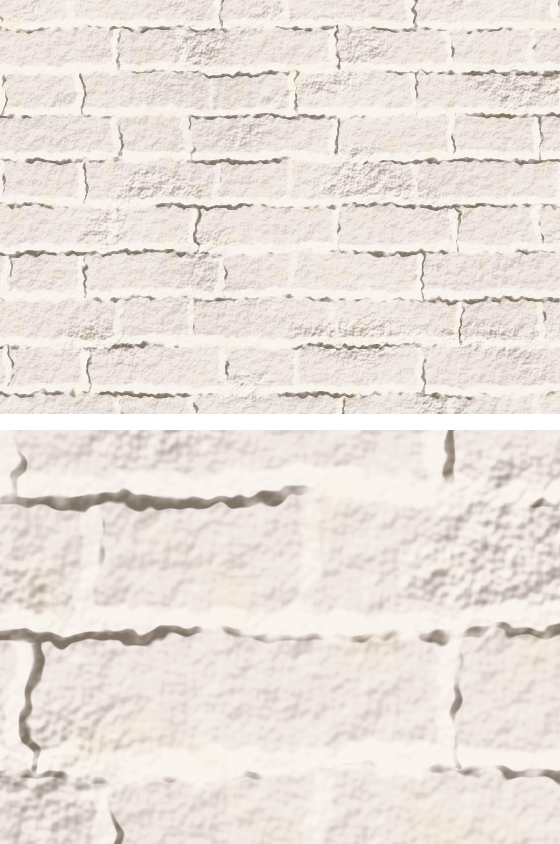
Top, the full canvas; bottom, a detail of the centre.
Give the GLSL for this texture, as a Shadertoy shader.

```glsl
// Whitewashed brick wall: about nine wavy courses of long and short bricks.
// Pale paint ridges follow the joints, with broken shadows below and to the
// right of them; embossed gradient noise gives the rough plaster surface.

const vec3 PAINT  = vec3(0.975, 0.955, 0.935);
const vec3 FACE   = vec3(0.940, 0.900, 0.885);
const vec3 SHADOW = vec3(0.500, 0.455, 0.405);

const float ASPECT       = 0.738;   // wall height in wall widths
const float FIRST_BED    = 0.067;   // top bed joint, measured from the top
const float COURSES      = 9.583;   // courses per height at the top
const float COURSE_GROW  = 0.603;   // courses get taller towards the bottom
const float COURSE_SIZE  = 0.0815;  // mean course height in wall widths
const float JOINT_DRIFT  = 0.002;   // sideways shift per course
const float JOINT_JITTER = 0.012;
const float RELIEF_STEP  = 0.0025;
const float RELIEF_GAIN  = 0.75;
const vec2  LIGHT_DIR    = vec2(-0.5, 0.86);

// Head joint positions across the wall for alternating courses
const float EVEN_JOINTS[5] = float[5](0.205, 0.335, 0.592, 0.803, 0.955);
const float ODD_JOINTS[5]  = float[5](0.0, 0.138, 0.388, 0.520, 0.738);

float hash(vec2 p) {
    vec3 q = fract(vec3(p.xyx) * 0.1031);
    q += dot(q, q.yzx + 33.33);
    return fract((q.x + q.y) * q.z);
}

float cornerSlope(vec2 cell, vec2 offset) {
    float angle = 6.28318 * hash(cell + 57.0);
    return dot(vec2(cos(angle), sin(angle)), offset);
}

// Gradient noise, roughly -0.6 to 0.6
float noise(vec2 p) {
    vec2 i = floor(p), f = fract(p);
    vec2 u = f * f * f * (f * (f * 6.0 - 15.0) + 10.0);
    vec2 e = vec2(1.0, 0.0);
    return mix(mix(cornerSlope(i, f), cornerSlope(i + e, f - e), u.x),
               mix(cornerSlope(i + e.yx, f - e.yx), cornerSlope(i + 1.0, f - 1.0), u.x), u.y);
}

// Plaster height
float relief(vec2 p) {
    float height = 0.0, amp = 1.0, freq = 48.0;
    for (int k = 0; k < 3; k++) {
        height += amp * noise(p * freq + float(k) * 17.3);
        amp *= 0.6;
        freq *= 2.1;
    }
    return height;
}

// Soft band covering [lo, hi]
float band(float d, float lo, float hi, float soft) {
    return smoothstep(lo - soft, lo + soft, d) * (1.0 - smoothstep(hi - soft, hi + soft, d));
}

// Signed distance to the nearest head joint in x, its random value in y
vec2 headJoint(float x, float row) {
    vec2 nearest = vec2(1.0, 0.0);
    for (int k = 0; k < 5; k++) {
        float rnd = hash(vec2(float(k) * 3.0 + 5.0, row + 20.0));
        float joint = mod(row, 2.0) < 0.5 ? EVEN_JOINTS[k] : ODD_JOINTS[k];
        float d = x - joint - JOINT_DRIFT * row - JOINT_JITTER * (rnd - 0.5);
        d -= round(d);
        if (abs(d) < abs(nearest.x)) nearest = vec2(d, rnd);
    }
    return nearest;
}

void mainImage(out vec4 fragColor, in vec2 fragCoord) {
    vec2 uv = fragCoord / iResolution.xy;
    vec2 p = uv * vec2(1.0, ASPECT);
    float soft = max(0.0011, 0.8 / iResolution.x);

    // Wavy courses, counted downwards
    float depth = 1.0 - uv.y - FIRST_BED;
    float course = COURSES * depth - COURSE_GROW * depth * depth;
    course += 0.10 * noise(p * 9.0) + 0.08 * noise(p * 34.0) + 0.06 * noise(p * 95.0);
    float row = floor(course);
    float bedRow = round(course);
    float bed = (course - bedRow) * COURSE_SIZE;   // positive below the joint

    float wobble = 0.010 * noise(p * 24.0 + 7.0) + 0.006 * noise(p * 85.0);
    vec2 joint = headJoint(p.x + wobble, row);
    float head = joint.x;                          // positive right of the joint

    // Plaster lit from the upper left, coarser in worn patches
    float wear = smoothstep(0.05, 0.45, noise(p * vec2(7.0, 11.0) + 3.0));
    float lit = relief(p) - relief(p + LIGHT_DIR * RELIEF_STEP);
    float tone = RELIEF_GAIN * lit * (0.7 + 1.1 * wear) - 0.10 * wear;
    tone += 0.10 * noise(p * 4.0 + 11.0) + 0.06 * (hash(vec2(row + 40.0, joint.y * 50.0)) - 0.5);

    // Paint ridges
    float bedPaint = band(bed, -0.014, 0.003, 0.003);
    float headPaint = band(head, -0.011, 0.001, 0.002) * (0.45 + 0.55 * joint.y);
    tone += 0.38 * max(bedPaint, headPaint);

    // Broken shadows beside the ridges
    float crumble = 0.55 * noise(p * 65.0 + 5.0);
    float bedDepth = smoothstep(-0.35, 0.3, noise(vec2(p.x * 6.0, bedRow * 5.37)) + crumble);
    float headDepth = smoothstep(0.25, 0.95, joint.y + crumble + noise(p * 30.0));
    float bedShadow = bedDepth * band(bed, -0.001, 0.001 + 0.005 * bedDepth, soft);
    float headShadow = headDepth * band(head, 0.0, 0.001 + 0.004 * headDepth, soft);
    float falloff = bedDepth * smoothstep(-0.001, 0.002, bed) * exp(-max(bed, 0.0) / 0.007);
    tone -= max(1.05 * bedShadow, 0.85 * headShadow) + 0.16 * falloff;

    // Tone to colour, with faint warm stains
    vec3 color = mix(FACE, PAINT, clamp(tone * 3.0, 0.0, 1.0));
    color = mix(color, SHADOW, clamp(-tone, 0.0, 1.0));
    color.b -= 0.03 * smoothstep(0.15, 0.5, noise(p * 18.0 + 29.0));
    fragColor = vec4(color, 1.0);
}
```
